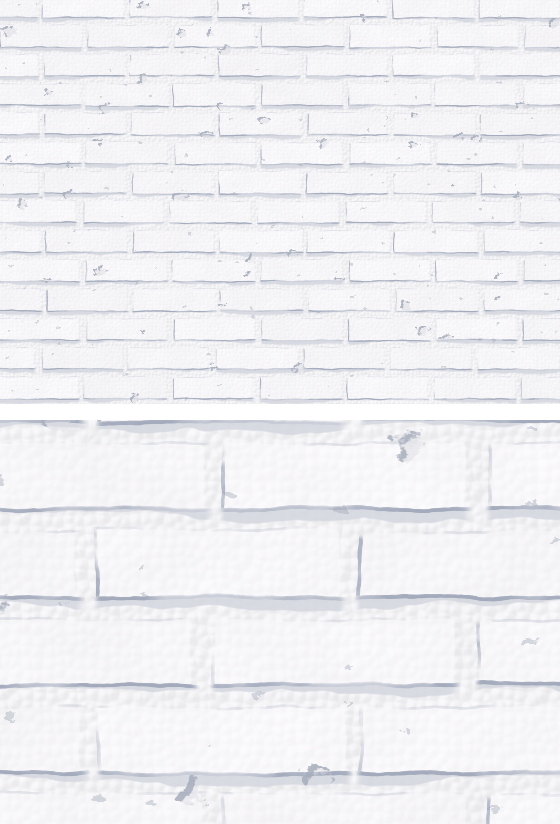
Top, the full canvas; bottom, a detail of the centre.
Give the GLSL for this texture, as a Shadertoy shader.

```glsl
// White painted brick wall in running bond, with blue-grey shadows, chips and grain.

float hash(vec2 p) {
    vec3 h = fract(p.xyx * 0.1031);
    h += dot(h, h.yzx + 33.33);
    return fract((h.x + h.y) * h.z);
}

// Cellular noise: distance to the nearest point, and that point's random value
vec2 cells(vec2 p) {
    vec2 base = floor(p), nearest = vec2(9.0, 0.0);
    for (int j = -1; j <= 1; j++)
    for (int i = -1; i <= 1; i++) {
        vec2 c = base + vec2(i, j);
        vec2 point = c + 0.15 + 0.7 * vec2(hash(c), hash(c + 57.3));
        float d = length(p - point);
        if (d < nearest.x) nearest = vec2(d, hash(c + 91.7));
    }
    return nearest;
}

// Layered sines, roughly -1 to 1
float waves(vec2 p) {
    float sum = 0.0, amp = 0.55;
    for (int i = 0; i < 5; i++) {
        sum += amp * sin(p.x + 1.7 * sin(p.y + float(i)));
        p = mat2(1.5, 1.2, -1.2, 1.5) * p + 2.3;
        amp *= 0.6;
    }
    return sum;
}

// Sparse ragged flakes; share is the fraction of cells that hold one
float flakes(vec2 p, float size, float share) {
    vec2 c = cells(p + 0.09 * vec2(waves(p * 9.0), waves(p.yx * 11.0)));
    float radius = size * (0.4 + 0.6 * fract(c.y * 37.0));
    return step(1.0 - share, c.y) * (1.0 - smoothstep(radius * 0.75, radius, c.x));
}

float stroke(float d, float halfWidth, float aa) {
    return 1.0 - smoothstep(halfWidth - aa * 0.5, halfWidth + aa * 0.5, abs(d));
}

void mainImage(out vec4 fragColor, in vec2 fragCoord) {
    // One unit is the height of a course
    vec2 wall = fragCoord / iResolution.y * 13.78 + vec2(0.0, 0.03);
    float aa = 14.0 / iResolution.y;
    vec2 rough = vec2(waves(wall * 3.0), waves(wall.yx * 2.6 + 7.0));
    vec2 w = wall + 0.022 * rough;

    // Running bond with a random shift for each course
    float row = floor(w.y);
    float shift = mod(row, 2.0) < 0.5 ? 0.94 : 0.47;
    float x = w.x / 2.98 - shift - 0.08 * (hash(vec2(row, 4.0)) - 0.5);
    vec2 id = vec2(floor(x), row);
    vec2 b = vec2(fract(x) * 2.98, fract(w.y));

    // Brick face as a rounded box of varying size
    vec2 lo = vec2(0.04 + 0.1 * hash(id), 0.2 + 0.04 * hash(id + 11.0));
    vec2 hi = vec2(2.87 - 0.06 * hash(id + 23.0), 0.98 - 0.04 * hash(id + 31.0));
    vec2 q = abs(b - 0.5 * (lo + hi)) - 0.5 * (hi - lo) + 0.06;
    float edge = length(max(q, 0.0)) + min(max(q.x, q.y), 0.0) - 0.06;
    float face = 1.0 - smoothstep(-aa, aa, edge);

    vec3 paint = vec3(0.966, 0.961, 0.972) + 0.014 * (hash(id + 47.0) - 0.5);
    vec3 col = mix(vec3(0.945, 0.944, 0.955), paint, face);

    // Embossed grain, coarser in the mortar
    float grain = cells(wall * 8.0).x - cells(wall * 8.0 + vec2(0.22, -0.22)).x;
    col += grain * mix(0.09, 0.035, face) + 0.006 * rough.x;

    // Soft shadow on the mortar under each brick
    float under = lo.y - b.y;
    float span = smoothstep(lo.x - 0.06, lo.x + 0.04, b.x)
               * (1.0 - smoothstep(hi.x - 0.02, hi.x + 0.12, b.x));
    float depth = 0.035 + 0.12 * smoothstep(-0.7, 0.7, waves(vec2(wall.x * 0.8, row * 3.1)));
    float shade = smoothstep(-aa, aa, under) * span
                * (1.0 - smoothstep(depth - aa, depth + aa, under));
    col = mix(col, vec3(0.83, 0.84, 0.875), shade * 0.85);

    // Dark creases along the lower and left edges, a faint one on top
    float wear = smoothstep(-0.7, 0.6, waves(vec2(wall.x * 1.3 + 5.0, row * 2.7)));
    float lower = stroke(under - 0.01, 0.022, aa) * span * (0.2 + 0.65 * wear);
    float rise = smoothstep(lo.y - 0.03, lo.y + 0.03, b.y)
               * (1.0 - smoothstep(hi.y - 0.08, hi.y, b.y));
    float left = stroke(b.x - lo.x, 0.02, aa) * rise
               * (0.15 + 0.7 * hash(id + 63.0)) * smoothstep(-0.9, 0.5, rough.y);
    float top = stroke(b.y - hi.y, 0.015, aa) * span * 0.22 * smoothstep(-0.2, 0.6, rough.x);
    col = mix(col, vec3(0.6, 0.635, 0.71), max(max(lower, left), top));

    // Chips with a dark upper-left rim, and small pits
    vec2 lit = vec2(-0.05, 0.05);
    vec2 chipAt = wall * vec2(0.75, 1.05);
    float chip = flakes(chipAt, 0.2, 0.16);
    float rim = max(chip - flakes(chipAt + lit, 0.2, 0.16), 0.0);
    float pit = flakes(wall * vec2(1.8, 2.6) + 17.0, 0.14, 0.14);
    col = mix(col, vec3(0.85, 0.855, 0.88), chip * 0.45);
    col = mix(col, vec3(0.62, 0.65, 0.71), max(rim * 0.75, pit * 0.4));

    fragColor = vec4(clamp(col, 0.0, 1.0), 1.0);
}
```
